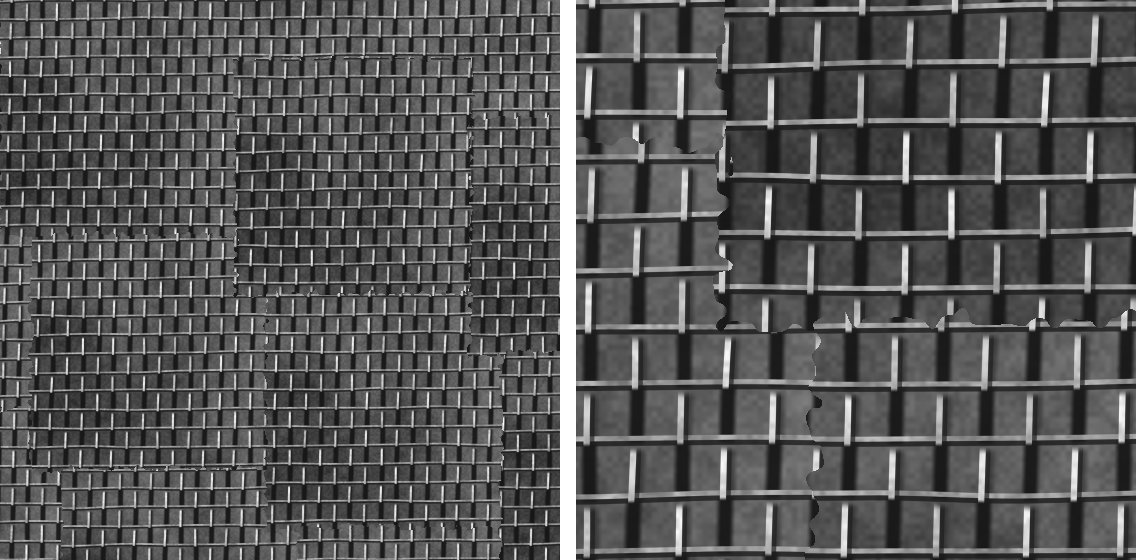
Left, the full canvas; right, a detail of the centre.
Give the GLSL for this texture, as a WebGL 2 fragment shader.

```glsl
#version 300 es
precision highp float;
uniform vec2 u_resolution;
out vec4 outColor;

float hash(vec2 p) {
  vec3 q = fract(vec3(p.xyx) * 0.1031);
  q += dot(q, q.yzx + 33.33);
  return fract((q.x + q.y) * q.z);
}

float noise(vec2 p) {
  vec2 i = floor(p), f = fract(p);
  f = f * f * (3.0 - 2.0 * f);
  return mix(mix(hash(i), hash(i + vec2(1, 0)), f.x),
             mix(hash(i + vec2(0, 1)), hash(i + vec2(1, 1)), f.x), f.y);
}

float band(float d, float halfWidth, float blur) {
  return 1.0 - smoothstep(halfWidth - blur, halfWidth + blur, abs(d));
}

// Origin of the overlapping square patch that covers p
vec2 patchOrigin(vec2 p) {
  vec2 found = vec2(0.0);
  for (int i = -1; i <= 2; i++) {
    for (int j = 0; j <= 2; j++) {
      vec2 origin = float(i) * vec2(0.42, 0.105) + float(j) * vec2(0.055, 0.418);
      vec2 d = p - origin;
      if (min(d.x, d.y) >= 0.0 && max(d.x, d.y) < 0.424) found = origin;
    }
  }
  return found;
}

void main() {
  vec2 p = gl_FragCoord.xy / u_resolution;
  p.y = 1.0 - p.y;

  // Ragged patch seams
  vec2 ragged = vec2(noise(p * 110.0), noise(p * 110.0 + 57.0)) - 0.5;
  vec2 origin = patchOrigin(p + 0.014 * ragged);
  vec2 local = (p - origin) / 0.42;
  vec2 seed = floor(origin * 100.0 + 300.5);

  // Almost straight mesh whose phase jumps from patch to patch
  vec2 jump = (vec2(hash(seed), hash(seed + 71.0)) - 0.5) * min(1.0, 100.0 * length(origin));
  vec2 cell = vec2(p.x + 0.022 * p.y, p.y - 0.001 + 0.008 * p.x) * vec2(36.5, 29.9);
  cell += jump * vec2(0.8, 0.5) + vec2(0.74, 0.0);
  cell.x += 0.1 * (noise(vec2(floor(cell.x) * 7.3, cell.y * 0.4)) - 0.5);
  cell.y += 0.11 * (noise(vec2(cell.x * 0.3, floor(cell.y + 0.5) * 9.1)) - 0.5);
  vec2 blur = vec2(36.5, 29.9) * 0.7 / u_resolution;

  float column = floor(cell.x);
  float across = fract(cell.x) - 0.5;
  float down = fract(cell.y + 0.5) - 0.5;
  float along = mod(cell.y + column, 2.0);
  float vary = hash(vec2(column, floor((cell.y + column) * 0.5)) + seed);
  float grain = noise(p * 300.0) - 0.5;

  // Mottled backing, darkest toward the lower left of each patch
  vec2 place = clamp(local, 0.0, 1.0);
  vec2 fromDark = (place - vec2(0.15, 0.74)) * vec2(1.0, 1.6);
  float grey = 0.335 - 0.13 * exp(-4.0 * dot(fromDark, fromDark)) + 0.045 * place.x;
  grey += 0.13 * (noise(local * 5.0 + 3.0) - 0.5);
  grey += 0.08 * (noise(p * 75.0) - 0.5) + 0.08 * grain;

  // Vertical wires: raised for one cell, sunk in shadow for the next
  float raised = smoothstep(0.14, 0.3, along) * (1.0 - smoothstep(1.06, 1.15, along));
  float sunk = smoothstep(1.04, 1.14, along) + 1.0 - smoothstep(0.02, 0.16, along);
  grey = mix(grey, 0.15, 0.6 * band(across - 0.16, 0.09, 0.09) * raised);
  grey = mix(grey, 0.08, 0.92 * band(across - 0.06, 0.16, 0.08) * clamp(sunk, 0.0, 1.0));

  // Horizontal wires with a dark lower edge
  float glint = noise(vec2(cell.x * 2.0, floor(cell.y + 0.5) * 5.0) + seed);
  grey = mix(grey, 0.1, 0.75 * band(down - 0.085, 0.05, blur.y));
  grey = mix(grey, 0.5 + 0.2 * glint + 0.16 * grain, band(down, 0.045, blur.y));

  // Bright raised lengths crossing over the horizontals
  float shine = 0.62 + 0.2 * vary + 0.1 * sin(3.14 * clamp(along, 0.0, 1.0)) + 0.15 * grain;
  grey = mix(grey, 0.11, 0.65 * band(across - 0.1, 0.07, blur.x) * raised);
  grey = mix(grey, shine, band(across, 0.068, blur.x) * raised);

  outColor = vec4(vec3(clamp(grey, 0.0, 1.0)), 1.0);
}
```
